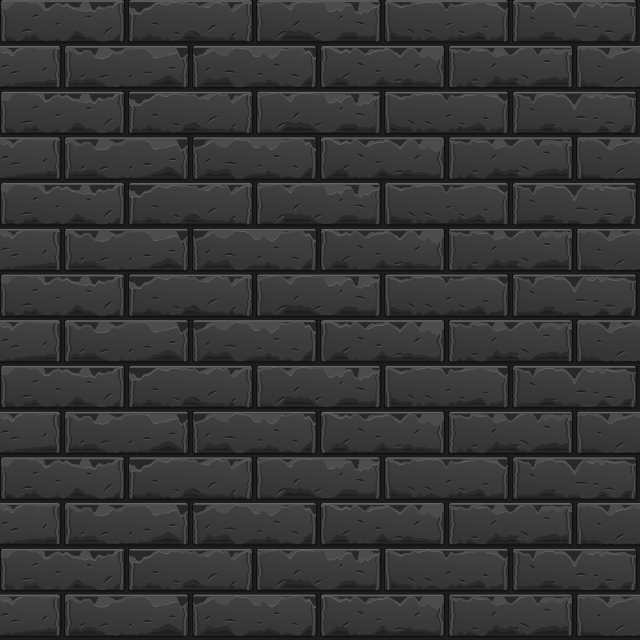
A Shadertoy shader for this texture:

```glsl
const vec2 GRID = vec2(5.0, 14.0);          // bricks across, courses down
const vec2 PITCH = vec2(2.8, 1.0);          // cell size in course heights
const vec2 HALF_BRICK = vec2(1.345, 0.452);
const vec2 BRICK_CENTER = vec2(0.488, 0.544);
const float SHADOW = 0.055, MORTAR = 0.115, POCKET = 0.14;
const float BODY_LOW = 0.195, BODY_HIGH = 0.27;
const float RIM = 0.32, HIGHLIGHT = 0.44;

float hash(vec2 p) {
    vec3 q = fract(p.xyx * vec3(0.1031, 0.1030, 0.0973));
    q += dot(q, q.yzx + 33.33);
    return fract((q.x + q.y) * q.z);
}

float noise(float x, float seed) {
    float i = floor(x), f = fract(x);
    return mix(hash(vec2(i + 40.0, seed)), hash(vec2(i + 41.0, seed)), f * f * (3.0 - 2.0 * f));
}

// Broken contour: broad waves plus small chips
float ragged(float x, float seed) {
    return 0.72 * noise(x * 3.2, seed) + 0.28 * noise(x * 10.0, seed + 7.0);
}

float roundBox(vec2 p, vec2 halfSize, float radius) {
    vec2 q = abs(p) - halfSize + radius;
    return length(max(q, 0.0)) + min(max(q.x, q.y), 0.0) - radius;
}

// Smooth coverage where d is negative
float cover(float d, float px) {
    return 1.0 - smoothstep(-0.6 * px, 0.6 * px, d);
}

// Tapered, slightly bent nick
float nick(vec2 p, float angle, float len, float width, float px) {
    float c = cos(angle), s = sin(angle);
    p = vec2(c * p.x + s * p.y, c * p.y - s * p.x);
    float along = p.x / len;
    float d = abs(p.y + 1.6 * p.x * p.x) - width * (1.0 - along * along);
    return cover(d, px) * cover(abs(p.x) - len, px);
}

float addNicks(float tone, vec2 p, float seed, float px) {
    for (int i = 0; i < 5; i++) {
        float k = seed + float(i) * 13.0;
        vec2 at = vec2(-0.9 + 0.45 * float(i) + 0.3 * (hash(vec2(k, 1.0)) - 0.5),
                       mix(-0.3, 0.14, hash(vec2(k, 2.0))));
        float angle = mix(-0.6, 0.8, hash(vec2(k, 3.0)));
        float len = mix(0.05, 0.15, hash(vec2(k, 4.0)));
        tone = mix(tone, RIM, 0.8 * nick(p - at + vec2(-0.01, 0.026), angle, len, 0.016, px));
        tone = mix(tone, 0.11, 0.9 * nick(p - at, angle, len, 0.02, px));
    }
    return tone;
}

// Lower edge: dark broken patches
float addBottom(float tone, vec2 p, float seed, float px) {
    float height = p.y + HALF_BRICK.y;
    float depth = 0.34 * ragged(p.x, seed) - 0.07;
    tone = mix(tone, 0.165, cover(height - depth, px));
    tone = mix(tone, 0.12, cover(height - depth * 0.55, px));
    return mix(tone, 0.25, 0.5 * cover(abs(height - 0.035) - 0.008, px));
}

// Side edges: narrow light chips beside dark slivers
float addSide(float tone, float dist, float y, float seed, float px) {
    float depth = 0.02 + 0.13 * ragged(y * 1.5, seed);
    tone = mix(tone, 0.165, 0.8 * cover(dist - depth - 0.025, px));
    tone = mix(tone, RIM, 0.85 * cover(abs(dist - depth * 0.65) - 0.022, px));
    return mix(tone, 0.19, cover(dist - 0.02, px));
}

// Upper edge: pale scalloped chips holding dark pockets
float addTop(float tone, vec2 p, float seed, float px) {
    float dist = HALF_BRICK.y - p.y;
    float wave = ragged(p.x, seed);
    float depth = 0.035 + 0.36 * wave * wave;
    float pocket = 0.04 + (depth - 0.085) * smoothstep(0.3, 0.6, noise(p.x * 4.0, seed + 19.0));
    tone = mix(tone, 0.3, cover(dist - depth, px));
    tone = mix(tone, POCKET, 0.9 * cover(0.045 - dist, px) * cover(dist - pocket, px));
    float glint = smoothstep(0.3, 0.7, noise(p.x * 5.0, seed + 31.0));
    tone = mix(tone, HIGHLIGHT, 0.7 * glint * cover(abs(dist - depth) - 0.009, px));
    return mix(tone, HIGHLIGHT, 0.75 * cover(abs(dist - 0.014) - 0.014, px));
}

float brickTone(vec2 p, float seed, float px) {
    vec2 t = p / HALF_BRICK * 0.5 + 0.5;
    float tone = mix(BODY_LOW, BODY_HIGH, clamp(0.75 * t.y + 0.25 * t.x, 0.0, 1.0));
    tone = addNicks(tone, p, seed + 101.0, px);
    tone = addBottom(tone, p, seed + 211.0, px);
    tone = addSide(tone, p.x + HALF_BRICK.x, p.y, seed + 307.0, px);
    tone = addSide(tone, HALF_BRICK.x - p.x, p.y, seed + 401.0, px);
    return addTop(tone, p, seed + 503.0, px);
}

void mainImage(out vec4 fragColor, in vec2 fragCoord) {
    vec2 grid = fragCoord / iResolution.xy * GRID;
    float px = GRID.y / iResolution.y;

    // Running bond; five brick variants alternate over two courses
    float parity = mod(floor(grid.y), 2.0);
    grid.x += 0.5 * (1.0 - parity);
    float column = mod(floor(grid.x), GRID.x);
    float seed = 17.0 * column + 89.0 * parity + 5.0;

    vec2 p = (fract(grid) - BRICK_CENTER) * PITCH;
    float edge = roundBox(p, HALF_BRICK, 0.055);
    float mortar = mix(SHADOW, MORTAR, smoothstep(0.0, 0.06, edge));
    float tone = mix(mortar, brickTone(p, seed, px), cover(edge, px));
    fragColor = vec4(vec3(tone), 1.0);
}
```
